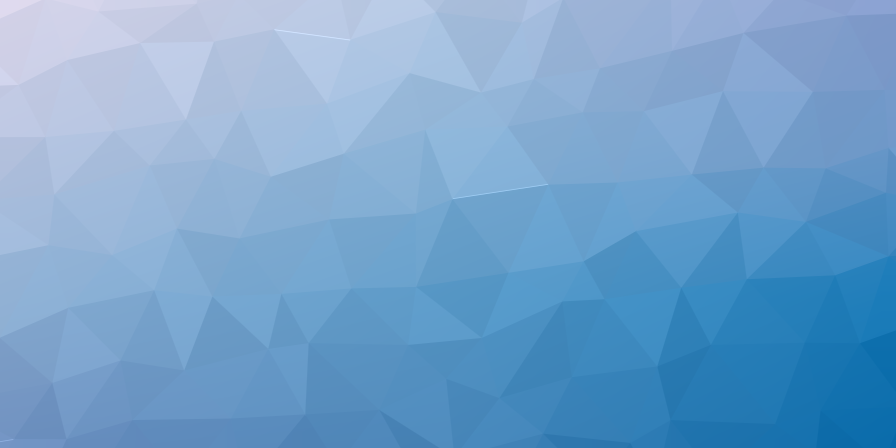
A WebGL 1 fragment shader for this background:

```glsl
precision highp float;
uniform vec2 u_resolution;

// Mesh shape, in units of the canvas height
const vec2 CELL = vec2(0.162, 0.138);
const float SLOPE = 0.13;
const float JITTER = 0.54;
const float ROW_SHIFT = 0.5;

// Facet shading
const float FLATNESS = 0.68;
const float SHADE_RANGE = 0.05;
const float GLINT_SHARE = 0.02;
const float GLINT_LIGHT = 0.12;

// Gradient colours: left, middle and right of four levels
const vec3 TOP_L = vec3(0.86, 0.84, 0.92);
const vec3 TOP_M = vec3(0.69, 0.77, 0.88);
const vec3 TOP_R = vec3(0.53, 0.62, 0.81);
const vec3 UPPER_L = vec3(0.73, 0.78, 0.89);
const vec3 UPPER_M = vec3(0.54, 0.70, 0.84);
const vec3 UPPER_R = vec3(0.43, 0.60, 0.79);
const vec3 LOWER_L = vec3(0.57, 0.70, 0.84);
const vec3 LOWER_M = vec3(0.36, 0.61, 0.79);
const vec3 LOWER_R = vec3(0.10, 0.48, 0.72);
const vec3 BOTTOM_L = vec3(0.43, 0.56, 0.75);
const vec3 BOTTOM_M = vec3(0.28, 0.52, 0.72);
const vec3 BOTTOM_R = vec3(0.00, 0.39, 0.64);

float hash(vec2 p) {
    vec3 q = fract(vec3(p.xyx) * 0.1031);
    q += dot(q, q.yzx + 33.33);
    return fract((q.x + q.y) * q.z);
}

vec3 level(vec3 left, vec3 middle, vec3 right, float x) {
    vec3 c = mix(left, middle, clamp(2.0 * x, 0.0, 1.0));
    return mix(c, right, clamp(2.0 * x - 1.0, 0.0, 1.0));
}

vec3 gradient(vec2 uv) {
    float y = 3.0 * uv.y;
    vec3 c = level(BOTTOM_L, BOTTOM_M, BOTTOM_R, uv.x);
    c = mix(c, level(LOWER_L, LOWER_M, LOWER_R, uv.x), clamp(y, 0.0, 1.0));
    c = mix(c, level(UPPER_L, UPPER_M, UPPER_R, uv.x), clamp(y - 1.0, 0.0, 1.0));
    return mix(c, level(TOP_L, TOP_M, TOP_R, uv.x), clamp(y - 2.0, 0.0, 1.0));
}

// Skewed lattice to canvas coordinates from 0 to 1
vec2 toCanvas(vec2 q) {
    vec2 p = q * CELL;
    p.y += SLOPE * p.x;
    return p * vec2(u_resolution.y / u_resolution.x, 1.0);
}

// Shifted and jittered lattice corner
vec2 corner(vec2 id) {
    vec2 offset = vec2(hash(id + 17.3), hash(id + 61.7)) - 0.5;
    return id + vec2(ROW_SHIFT * mod(id.y, 2.0), 0.0) + JITTER * offset;
}

// Signed distance to a line, positive on its left side
float side(vec2 p, vec2 a, vec2 b) {
    vec2 e = normalize(b - a);
    return e.x * (p.y - a.y) - e.y * (p.x - a.x);
}

// Adds one triangle, weighted by its smooth coverage
void addFacet(inout vec4 sum, vec2 q, vec2 a, vec2 b, vec2 c, float seed, float pixel) {
    float edge = side(q, a, b);
    float inner = min(edge, min(side(q, b, c), side(q, c, a)));
    float cover = clamp(inner / pixel + 0.5, 0.0, 1.0);
    vec2 center = (a + b + c) / 3.0;
    vec3 color = gradient(toCanvas(mix(q, center, FLATNESS)));
    color += SHADE_RANGE * (seed - 0.5);
    float glint = step(1.0 - GLINT_SHARE, seed);
    color += GLINT_LIGHT * glint * (1.0 - smoothstep(0.0, 1.5 * pixel, edge));
    sum += vec4(color, 1.0) * cover;
}

void main() {
    vec2 p = gl_FragCoord.xy / u_resolution.y;
    vec2 q = vec2(p.x, p.y - SLOPE * p.x) / CELL;
    float pixel = 1.0 / (u_resolution.y * CELL.y);
    vec4 sum = vec4(gradient(toCanvas(q)), 1.0) * 0.001;

    // Nearby quads, each split along its shorter diagonal
    for (int j = -1; j <= 1; j++) {
        for (int i = -2; i <= 1; i++) {
            vec2 id = floor(q) + vec2(float(i), float(j));
            vec2 a = corner(id);
            vec2 b = corner(id + vec2(1.0, 0.0));
            vec2 c = corner(id + vec2(1.0, 1.0));
            vec2 d = corner(id + vec2(0.0, 1.0));
            float s1 = hash(id + 5.1);
            float s2 = hash(id + 83.9);
            if (distance(a, c) < distance(b, d)) {
                addFacet(sum, q, a, b, c, s1, pixel);
                addFacet(sum, q, c, d, a, s2, pixel);
            } else {
                addFacet(sum, q, b, d, a, s1, pixel);
                addFacet(sum, q, d, b, c, s2, pixel);
            }
        }
    }
    gl_FragColor = vec4(sum.rgb / sum.a, 1.0);
}
```
